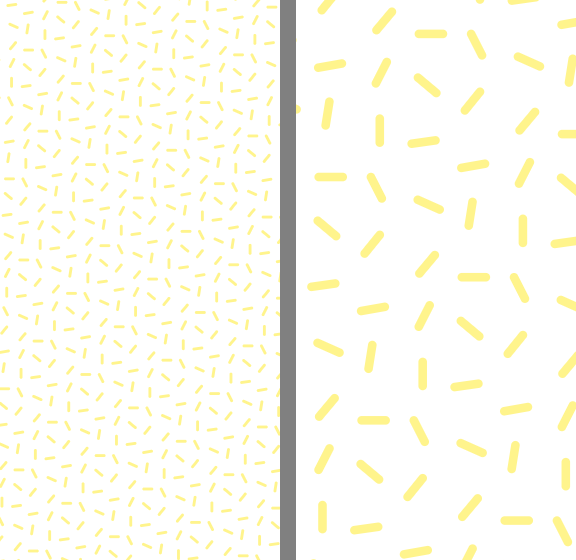
Left: the whole. Right: its middle third, enlarged.
A Shadertoy shader for this pattern:

```glsl
// Scattered pale yellow round-ended dashes on white.
// A tilted square tile repeats over the canvas; inside it the dashes sit on
// a jittered eleven-point lattice, each with its own direction.

const vec3 PAPER = vec3(1.0);
const vec3 YELLOW = vec3(1.0, 0.955, 0.55);

// Lengths are in canvas widths, angles in degrees
const float TILE_SIZE = 0.208;
const float TILE_TILT = -35.0;
const vec2 TILE_ORIGIN = vec2(0.540, 1.007);
const float DASH_HALF_LENGTH = 0.0143;
const float DASH_RADIUS = 0.0051;
const float JITTER = 0.085; // in tiles

const int DASHES = 11;
const vec2 LATTICE_STEP = vec2(8.0, -1.0) / float(DASHES);
const float DIRECTIONS[DASHES] = float[DASHES](
    0.0, 50.0, 51.0, -40.0, 63.0, 10.0, 8.0, 90.0, 81.0, -24.0, -63.0);

vec2 hash2(float n) {
    return fract(sin(n * vec2(127.1, 311.7) + vec2(3.7, 1.9)) * 43758.5453);
}

mat2 rotation(float degreesTurned) {
    float a = radians(degreesTurned);
    return mat2(cos(a), sin(a), -sin(a), cos(a));
}

// Signed distance to a capsule lying along the x axis
float capsule(vec2 p) {
    p.x -= clamp(p.x, -DASH_HALF_LENGTH, DASH_HALF_LENGTH);
    return length(p) - DASH_RADIUS;
}

// Signed distance to the nearest dash of the repeated tile
float dashField(vec2 p) {
    mat2 tilt = rotation(TILE_TILT);
    vec2 tilePos = (p - TILE_ORIGIN) * tilt / TILE_SIZE;
    float nearest = 1.0;
    for (int i = 0; i < DASHES; i++) {
        float n = float(i);
        vec2 center = n * LATTICE_STEP + JITTER * (hash2(n) - 0.5);
        vec2 offset = tilePos - center;
        offset -= floor(offset + 0.5); // closest repeat of this dash
        vec2 local = tilt * offset * TILE_SIZE;
        nearest = min(nearest, capsule(local * rotation(DIRECTIONS[i])));
    }
    return nearest;
}

void mainImage(out vec4 fragColor, in vec2 fragCoord) {
    float pixel = 1.0 / iResolution.x;
    float dist = dashField(fragCoord * pixel);

    // One-pixel soft edge
    float coverage = clamp(0.5 - dist / pixel, 0.0, 1.0);
    fragColor = vec4(mix(PAPER, YELLOW, coverage), 1.0);
}
```
